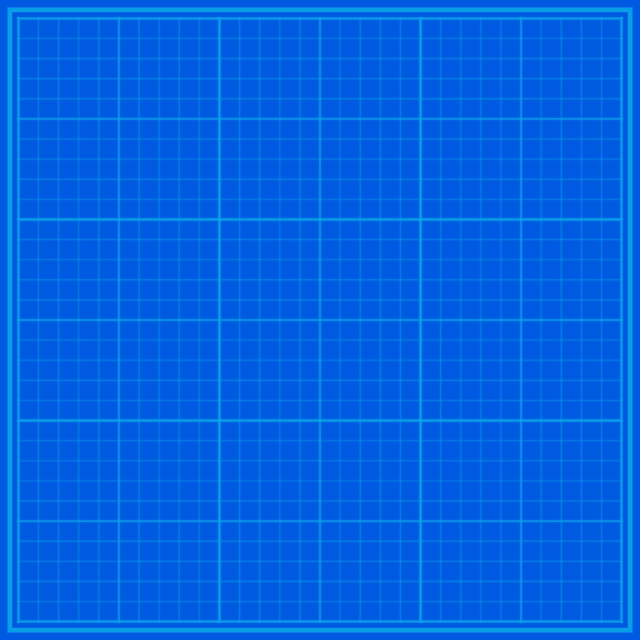
This pattern is drawn by a Shadertoy shader. Its source:

```glsl
#define CELLS 6
#define SUBDIVISIONS 5
#define GRID_HALF 0.4713
#define FRAME_HALF 0.4846
#define FRAME_WIDTH 0.0074
#define MINOR_SIGMA 0.00098
#define MEDIUM_SIGMA 0.00115
#define STRONG_SIGMA 0.0015
#define HALO_SIGMA 0.0026
#define BASE_COLOR vec3(0.0, 0.35, 0.882)
#define LINE_COLOR vec3(0.05, 0.65, 0.92)
#define FRAME_COLOR vec3(0.04, 0.62, 0.91)

float hash(vec2 p) {
    return fract(sin(dot(p, vec2(127.1, 311.7))) * 43758.5453);
}

float boxDistance(vec2 p, float halfSize) {
    vec2 d = abs(p) - halfSize;
    return length(max(d, 0.0)) + min(max(d.x, d.y), 0.0);
}

float bell(float x, float sigma) {
    return exp(-0.5 * x * x / (sigma * sigma));
}

// Soft coverage of the ruled line nearest to x; seed tells the axes apart
float ruledLine(float x, float along, float seed, float pixel) {
    int lineCount = CELLS * SUBDIVISIONS;
    float spacing = 2.0 * GRID_HALF / float(lineCount);
    float index = clamp(round((x + GRID_HALF) / spacing), 0.0, float(lineCount));
    float offset = x + GRID_HALF - index * spacing;
    int k = int(index);

    // Minor lines vary in strength from line to line and cell to cell
    float segment = floor((along + GRID_HALF) / spacing / float(SUBDIVISIONS));
    float strength = 0.29 + 0.10 * hash(vec2(index, seed))
                   + 0.05 * hash(vec2(index + seed * 57.0, segment));
    float sigma = MINOR_SIGMA;

    // Every cell edge is brighter, every second one is also wider
    if (k % SUBDIVISIONS == 0) {
        bool strong = k % (2 * SUBDIVISIONS) == 0;
        strength = strong ? 0.92 : 0.80;
        sigma = strong ? STRONG_SIGMA : MEDIUM_SIGMA;
    }

    // Crisp core over a faint halo
    float core = bell(offset, max(sigma, 0.5 * pixel));
    return strength * mix(core, bell(offset, HALO_SIGMA), 0.13);
}

void mainImage(out vec4 fragColor, in vec2 fragCoord) {
    float pixel = 1.0 / min(iResolution.x, iResolution.y);
    vec2 p = (fragCoord - 0.5 * iResolution.xy) * pixel;

    // Ruled grid, clipped just outside its border lines
    float vertical = ruledLine(p.x, p.y, 1.0, pixel);
    float horizontal = ruledLine(p.y, p.x, 2.0, pixel);
    float edge = boxDistance(p, GRID_HALF + STRONG_SIGMA);
    float inside = 1.0 - smoothstep(-0.5 * pixel, 1.5 * pixel, edge);
    float grid = inside * (1.0 - (1.0 - vertical) * (1.0 - horizontal));
    vec3 color = mix(BASE_COLOR, LINE_COLOR, grid);

    // Heavy outer frame with mitred corners
    float reach = max(abs(p.x), abs(p.y));
    float frameDistance = abs(reach - FRAME_HALF) - 0.5 * FRAME_WIDTH;
    float frame = 1.0 - smoothstep(-0.75 * pixel, 0.75 * pixel, frameDistance);
    color = mix(color, FRAME_COLOR, frame);

    fragColor = vec4(color, 1.0);
}
```
